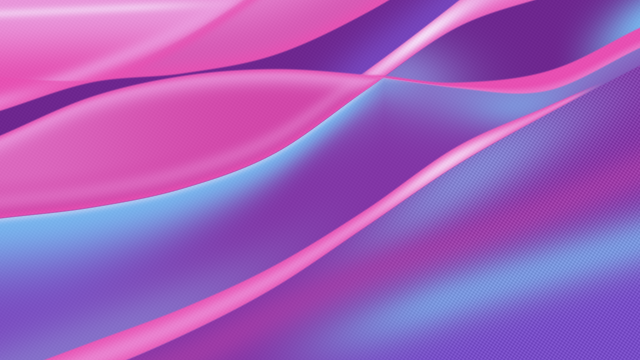
Give the GLSL for this background, as a WebGL 1 fragment shader.

```glsl
precision highp float;
// Folded satin: pink sheets and ribbons sweep over violet valleys with sky-blue glows.
// Each fold edge is a smooth curve through evenly spaced heights; the layers are
// painted back to front, lit by distance to those edges, then given a fine weave.
uniform vec2 u_resolution;

const vec3 PLUM    = vec3(0.43, 0.15, 0.56);
const vec3 PURPLE  = vec3(0.51, 0.21, 0.65);
const vec3 VIOLET  = vec3(0.47, 0.30, 0.78);
const vec3 LAVENDER = vec3(0.53, 0.48, 0.80);
const vec3 SKY     = vec3(0.47, 0.71, 0.93);
const vec3 MAGENTA = vec3(0.82, 0.27, 0.66);
const vec3 HOT     = vec3(0.91, 0.31, 0.70);
const vec3 BLUSH   = vec3(0.92, 0.61, 0.87);
const vec3 PEARL   = vec3(0.96, 0.88, 0.97);
const float WEAVE_ROWS = 88.0;
const float WEAVE_DEPTH = 0.055;

// Catmull-Rom weight at signed knot distance t
float knotWeight(float t) {
  t = abs(t);
  if (t < 1.0) return (1.5 * t - 2.5) * t * t + 1.0;
  if (t < 2.0) return ((2.5 - 0.5 * t) * t - 4.0) * t + 2.0;
  return 0.0;
}

// Height at x of a curve through eight knots, continued straight past both ends
float curve(float x, vec4 a, vec4 b) {
  float t = x * 7.0;
  float y = (2.0 * a.x - a.y) * knotWeight(t + 1.0)
          + (2.0 * b.w - b.z) * knotWeight(t - 8.0);
  for (int i = 0; i < 4; i++) {
    y += a[i] * knotWeight(t - float(i)) + b[i] * knotWeight(t - float(i) - 4.0);
  }
  return y;
}

float bell(float d, float width) { return exp(-d * d / (width * width)); }

float above(float d) {
  float soft = 1.3 / u_resolution.y;
  return smoothstep(-soft, soft, d);
}

void main() {
  vec2 uv = gl_FragCoord.xy / u_resolution;
  float x = uv.x, y = uv.y;

  // Fold edges
  float petalLow  = curve(x, vec4(0.394, 0.424, 0.477, 0.574), vec4(0.750, 0.924, 1.012, 1.09));
  float crest     = curve(x, vec4(0.623, 0.731, 0.789, 0.808), vec4(0.792, 0.763, 0.776, 0.895));
  float sheetLow  = curve(x, vec4(0.692, 0.771, 0.796, 0.847), vec4(0.963, 1.12, 1.30, 1.50));
  float ridge     = curve(x, vec4(0.690, 0.778, 0.893, 1.06), vec4(1.25, 1.45, 1.65, 1.85));
  float streakTop = curve(x, vec4(0.10, 0.28, 0.46, 0.63), vec4(0.802, 0.995, 1.20, 1.40));
  float ribbonTop = curve(x, vec4(-0.046, 0.049, 0.144, 0.262), vec4(0.417, 0.593, 0.706, 0.818));
  float ribbonLow = curve(x, vec4(-0.11, -0.037, 0.069, 0.201), vec4(0.370, 0.542, 0.685, 0.818));
  float crease    = curve(x, vec4(-0.20, -0.10, 0.00, 0.125), vec4(0.236, 0.322, 0.421, 0.525));
  float sheen     = curve(x, vec4(-0.15, -0.08, -0.03, 0.016), vec4(0.093, 0.178, 0.255, 0.33));

  // Dark hollows behind the crest
  vec3 col = mix(PLUM, VIOLET, 0.8 * bell(y - streakTop, 0.10) * smoothstep(0.4, 0.58, x));
  vec3 hollow = mix(PLUM, LAVENDER, bell(x - 0.63, 0.10) * bell(y - crest, 0.12));
  hollow = mix(hollow, SKY, bell(y - crest - 0.03, 0.10) * smoothstep(0.86, 1.02, x));
  col = mix(col, hollow, above(petalLow - y));

  // Upper sheet with its ridge and overlapping top folds
  float rise = y - sheetLow;
  vec3 sheet = mix(MAGENTA, BLUSH, 0.25 + 0.45 * smoothstep(0.04, 0.22, rise));
  sheet = mix(sheet, HOT, 0.75 * bell(rise, 0.03));
  float overRidge = y - ridge;
  sheet = mix(sheet, mix(HOT, BLUSH, smoothstep(0.78, 0.97, y)), 0.75 * above(overRidge));
  sheet = mix(sheet, HOT, 0.7 * bell(overRidge + 0.012, 0.018));
  sheet = mix(sheet, BLUSH, 0.7 * bell(overRidge - 0.03, 0.025));
  float leftFold = y - 0.787 + 0.012 * sin(x * 14.0);
  sheet = mix(sheet, HOT, 0.7 * above(-leftFold) * bell(leftFold, 0.06));
  float topFold = y - 0.962 - 0.08 * x;
  sheet = mix(sheet, PEARL, 0.6 * bell(topFold, 0.014) * (1.0 - smoothstep(0.2, 0.4, x)));
  col = mix(col, sheet, above(rise));

  // Pale streak twisting up from the crossing
  float across = (y - petalLow) / max(streakTop - petalLow, 0.01);
  vec3 streak = mix(HOT, BLUSH, bell(across - 0.55, 0.45));
  streak = mix(streak, PEARL, 0.9 * bell(across - 0.6, 0.35) * bell(x - 0.665, 0.07));
  col = mix(col, streak, above(y - petalLow) * above(streakTop - y) * smoothstep(0.54, 0.58, x));

  // Valley: blue glow under the petal fading into purple
  float depth = min(petalLow, crest) - y;
  vec3 valley = mix(PURPLE, VIOLET, 0.75 * (1.0 - smoothstep(0.05, 0.45, x)));
  valley = mix(valley, LAVENDER, 0.8 * bell(y - ribbonTop, 0.10) * (1.0 - smoothstep(0.2, 0.6, x)));
  valley = mix(valley, LAVENDER, 0.9 * bell(depth, 0.11) * smoothstep(0.45, 0.65, x));
  valley = mix(valley, SKY, 0.55 * bell(x - 0.81, 0.09) * bell(depth - 0.06, 0.06));
  float glowWidth = mix(0.16, 0.055, smoothstep(0.0, 0.6, x));
  float glowReach = 1.0 - smoothstep(0.53, 0.68, x);
  valley = mix(valley, SKY, bell(depth, glowWidth) * glowReach);
  valley = mix(valley, PEARL, 0.45 * bell(depth, 0.012) * glowReach);
  col = mix(col, valley, above(depth));

  // Large petal
  float fromLow = y - petalLow, fromTop = crest - y;
  vec3 petal = mix(MAGENTA, BLUSH, 0.4 * bell(x, 0.25) * smoothstep(0.02, 0.12, fromLow));
  petal = mix(petal, BLUSH, 0.75 * bell(fromTop - 0.012, 0.035));
  petal = mix(petal, BLUSH, 0.35 * bell(fromLow - 0.045, 0.025));
  petal = mix(petal, HOT, 0.8 * bell(min(fromLow, fromTop), 0.012));
  col = mix(col, petal, above(fromLow) * above(fromTop));

  // Thin ribbon continuing the crest to the right
  float halfWidth = 0.004 + 0.024 * smoothstep(0.66, 0.88, x);
  vec3 band = mix(HOT, BLUSH, 0.5 * smoothstep(0.0, halfWidth, crest - y));
  col = mix(col, band, above(halfWidth - abs(y - crest)) * smoothstep(0.56, 0.62, x));

  // Foreground cloth: lavender slope, magenta crease, blue sheen
  float drop = ribbonLow - y;
  vec3 cloth = mix(PURPLE, VIOLET, smoothstep(0.0, 0.25, sheen - y + 0.08) * smoothstep(0.3, 0.6, x));
  cloth = mix(cloth, mix(LAVENDER, SKY, 0.3), 0.9 * bell(x - 0.74, 0.19) * bell(drop - 0.05, 0.11));
  cloth = mix(cloth, mix(PURPLE, MAGENTA, 0.4), 0.85 * bell(y - crease, 0.065));
  cloth = mix(cloth, SKY, 0.75 * bell(y - sheen, 0.085) * smoothstep(0.36, 0.7, x));
  col = mix(col, cloth, above(drop));

  // Diagonal ribbon
  float span = (y - ribbonLow) / max(ribbonTop - ribbonLow, 0.004);
  vec3 ribbon = mix(HOT, BLUSH, 0.65 * bell(span - 0.45, 0.4));
  ribbon = mix(ribbon, PEARL, 0.75 * bell(span - 0.4, 0.4) * bell(x - 0.70, 0.09));
  col = mix(col, ribbon, above(drop * -1.0) * above(ribbonTop - y) * (1.0 - smoothstep(0.88, 0.95, x)));

  // Woven threads, strongest on the foreground
  vec2 thread = vec2(x * u_resolution.x / u_resolution.y + 0.3 * y, y - 0.25 * x) * WEAVE_ROWS * 6.2832;
  float weave = sin(thread.x) * sin(thread.y);
  float strength = mix(0.25, 1.0, above(drop) * smoothstep(0.45, 0.8, x));
  gl_FragColor = vec4(col + WEAVE_DEPTH * strength * weave, 1.0);
}
```
